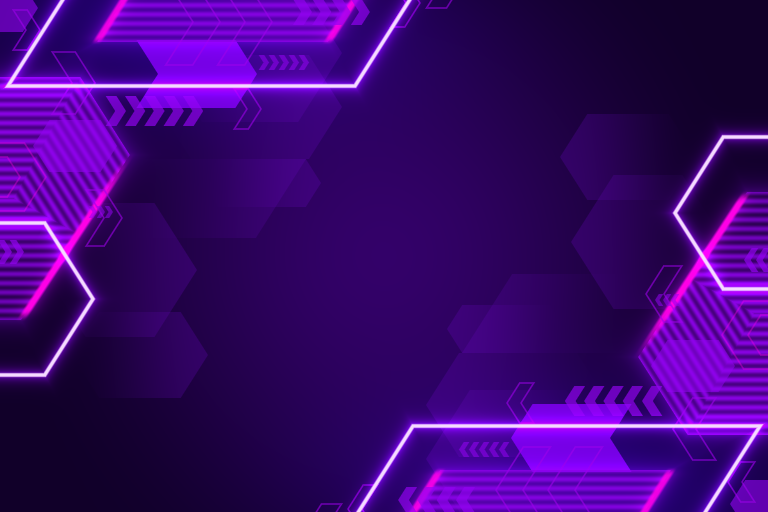
A Shadertoy shader for this background:

```glsl
// Neon geometric backdrop: a violet radial field framed by slanted panels, hexagons and chevrons.
// One corner group is built from distance functions on a 768 x 512 design grid (y down),
// and a half-turn fold about the centre repeats it in the opposite corner.

#define GRID_HEIGHT 512.0
#define SLOPE 0.635        // sideways run per unit of height of every slanted edge
#define SLANT 0.844        // 1 / sqrt(1 + SLOPE^2), turns offsets into distances
#define STRIPE 9.2         // period of the panel stripes
#define GLOW 5.0           // reach of the neon halo
#define VIOLET vec3(0.57, 0.01, 0.94)
#define PURPLE vec3(0.40, 0.02, 0.74)
#define MAGENTA vec3(1.0, 0.0, 0.90)
#define CORE vec3(0.96, 0.86, 1.0)

const vec2 CENTRE = vec2(384.0, 256.0);
float pixel;

float cover(float d) { return clamp(0.5 - d / pixel, 0.0, 1.0); }
float outline(float d, float width) { return cover(abs(d) - 0.5 * width); }
float stripes(float d) { return 0.5 + 0.5 * cos(6.28319 * d / STRIPE); }

// Flat-topped hexagon; size is half width and half height.
float hexagon(vec2 p, vec2 size) {
    p = abs(p);
    return max(p.y - size.y, (p.x + SLOPE * p.y - size.x) * SLANT);
}

// Arrow band pointing right with its tip at the origin.
float chevron(vec2 p, float width, float halfHeight) {
    float across = p.x + SLOPE * abs(p.y) + 0.5 * width;
    return max(abs(p.y) - halfHeight, (abs(across) - 0.5 * width) * SLANT);
}

// Row of count chevrons, spaced by period, starting at the origin.
float chevronRow(vec2 p, float period, float halfHeight, float count) {
    float along = p.x + SLOPE * abs(p.y) + 0.28 * period;
    p.x -= period * clamp(round(along / period), 0.0, count - 1.0);
    return chevron(p, 0.56 * period, halfHeight);
}

// White-hot line with a violet halo.
vec3 neon(vec3 col, float d) {
    d = abs(d);
    col += VIOLET * 0.75 * exp(-d / GLOW);
    return mix(col, CORE, 1.0 - smoothstep(0.8, 2.6 + 0.3 * pixel, d));
}

vec3 magentaEdge(vec3 col, float d, float mask) {
    d = abs(d);
    col += MAGENTA * 0.35 * mask * exp(-d / GLOW);
    return mix(col, MAGENTA, mask * (1.0 - smoothstep(1.5, 5.0, d)));
}

float cornerGlow(vec2 q) {
    vec2 e = (q - vec2(190.0, 20.0)) / vec2(220.0, 95.0);
    return exp(-dot(e, e));
}

vec3 background(vec2 q) {
    float r = length(q - CENTRE) / 390.0;
    vec3 col = mix(vec3(0.20, 0.005, 0.41), vec3(0.065, 0.0, 0.16), smoothstep(0.0, 1.0, r));
    return col + vec3(0.07, 0.0, 0.30) * (cornerGlow(q) + cornerGlow(2.0 * CENTRE - q));
}

// Translucent shapes that brighten towards their right tip.
vec3 faintShapes(vec3 col, vec2 q) {
    const vec4 hexes[5] = vec4[5](vec4(120, 270, 77, 67), vec4(140, 355, 68, 43),
        vec4(262, 183, 59, 24), vec4(250, 107, 92, 52), vec4(250, 53, 92, 69));
    for (int i = 0; i < 5; i++) {
        vec2 p = q - hexes[i].xy;
        float fade = smoothstep(-hexes[i].z, hexes[i].z, p.x);
        col = mix(col, PURPLE, 0.27 * fade * cover(hexagon(p, hexes[i].zw)));
    }
    float slab = max(abs(q.y - 198.5) - 39.5, (q.x + SLOPE * (q.y - 159.0) - 306.0) * SLANT);
    col = mix(col, PURPLE, 0.24 * smoothstep(130.0, 310.0, q.x) * cover(slab));
    col = mix(col, VIOLET, 0.6 * cover(hexagon(q - vec2(0, 8), vec2(38, 24))));
    return mix(col, vec3(0.50, 0.0, 0.95), 0.85 * cover(chevron(q - vec2(257, 74), 99.0, 34.0)));
}

vec3 stripedPanels(vec3 col, vec2 q) {
    // Side panel: stripes run parallel to its top, upper right and bottom edges.
    float upper = (q.x - SLOPE * (q.y - 155.0) - 130.0) * SLANT;
    float inner = max(max(77.0 - q.y, upper), q.y - 320.0);
    float cut = (q.x + 0.66 * (q.y - 155.0) - 130.0) * SLANT;
    float side = max(inner, cut);
    col += VIOLET * 0.28 * exp(-max(side, 0.0) / 10.0) * (1.0 - cover(side));
    float density = mix(0.42, 0.2, smoothstep(180.0, 310.0, q.y));
    col = mix(col, VIOLET, cover(side) * (density + 0.5 * stripes(inner)));
    col = mix(col, VIOLET, 0.55 * cover(max(side, hexagon(q - vec2(75, 146), vec2(42, 26)))));
    col = magentaEdge(col, cut, smoothstep(150.0, 210.0, q.y) * (1.0 - smoothstep(308.0, 322.0, q.y)));

    // Top panel: level stripes between two magenta sides.
    float flank = (abs(q.x + SLOPE * (q.y - 42.0) - 212.5) - 115.5) * SLANT;
    float top = max(q.y - 42.0, flank);
    col += VIOLET * 0.25 * exp(-max(top, 0.0) / 8.0) * (1.0 - cover(top));
    col = mix(col, VIOLET, cover(top) * (0.35 + 0.5 * stripes(q.y - 42.0)));
    return magentaEdge(col, flank, 0.85 * (1.0 - smoothstep(36.0, 45.0, q.y)));
}

vec3 arrows(vec3 col, vec2 q) {
    float rows = chevronRow(q - vec2(126, 111), 19.3, 15.0, 5.0);
    rows = min(rows, chevronRow(q - vec2(312, 12), 19.3, 13.0, 4.0));
    rows = min(rows, chevronRow(q - vec2(12, 252), 12.0, 12.0, 2.0));
    float small = min(chevronRow(q - vec2(269, 62.5), 10.0, 7.5, 5.0),
                      chevronRow(q - vec2(97, 212), 8.0, 6.0, 3.0));
    col = mix(col, VIOLET, 0.68 * cover(rows));
    col = mix(col, VIOLET, 0.55 * cover(small));

    // Outlined arrows: tip, band width, half height.
    const vec4 tips[8] = vec4[8](vec4(261, 109, 14, 20), vec4(122, 218, 18, 28),
        vec4(95, 83, 23, 31), vec4(220, 22, 27, 43), vec4(272, 22, 27, 43),
        vec4(420, 3, 14, 24), vec4(458, -10, 20, 18), vec4(40, 30, 14, 20));
    for (int i = 0; i < 8; i++) {
        float d = chevron(q - tips[i].xy, tips[i].z, tips[i].w);
        col = mix(col, vec3(0.62, 0.0, 0.92), 0.6 * outline(d, 1.6));
    }
    float nested = min(abs(hexagon(q - vec2(8, 177), vec2(38, 34))),
                       abs(hexagon(q - vec2(0, 177), vec2(20, 20))));
    return mix(col, MAGENTA, 0.35 * outline(nested, 1.6));
}

void mainImage(out vec4 fragColor, in vec2 fragCoord) {
    pixel = GRID_HEIGHT / iResolution.y;
    vec2 q = (fragCoord - 0.5 * iResolution.xy) * vec2(pixel, -pixel);
    vec3 col = background(q + CENTRE);

    // Half-turn fold into the upper left group.
    if (q.x + q.y > 0.0) q = -q;
    q += CENTRE;

    col = faintShapes(col, q);
    col = stripedPanels(col, q);
    col = arrows(col, q);
    float frame = max(q.y - 86.0, (abs(q.x + SLOPE * (q.y - 86.0) - 181.5) - 173.5) * SLANT);
    col = neon(col, frame);
    col = neon(col, hexagon(q - vec2(0, 299), vec2(93, 76)));
    fragColor = vec4(clamp(col, 0.0, 1.0), 1.0);
}
```
